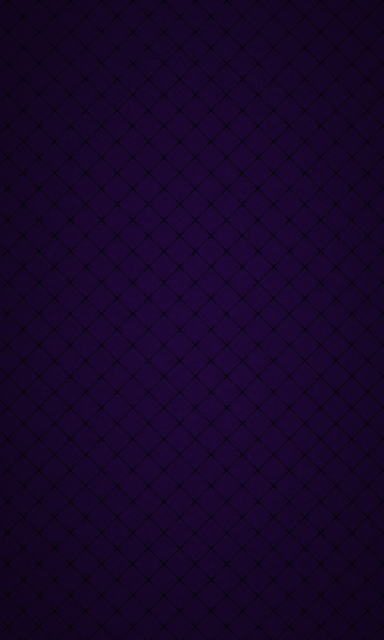
A Shadertoy shader for this pattern:

```glsl
// Dark violet quilted fabric: a diagonal lattice of fine creases under a soft vignette.

const float CELL = 0.0489;                  // crossing spacing, in canvas heights
const vec2 ANCHOR = vec2(0.3053, 0.5586);   // one crossing of the lattice
const vec3 GLOW = vec3(0.124, 0.026, 0.221);
const vec3 SHADE = vec3(0.062, 0.016, 0.108);
const vec3 CREASE = vec3(0.022, 0.012, 0.040);
const vec3 RIM = vec3(0.075, 0.060, 0.065);

float hash(vec2 p) {
    vec3 q = fract(vec3(p.xyx) * 0.1031);
    q += dot(q, q.yzx + 33.33);
    return fract((q.x + q.y) * q.z);
}

float valueNoise(vec2 p) {
    vec2 i = floor(p), f = fract(p);
    f = f * f * (3.0 - 2.0 * f);
    return mix(mix(hash(i), hash(i + vec2(1, 0)), f.x),
               mix(hash(i + vec2(0, 1)), hash(i + vec2(1, 1)), f.x), f.y);
}

// Signed offset to the nearest integer
float toNearest(float x) {
    return fract(x + 0.5) - 0.5;
}

// Antialiased coverage of a thin line
float stroke(float d, float halfWidth, float px) {
    float soft = 0.5 * px;
    float cover = 1.0 - smoothstep(halfWidth - soft, halfWidth + soft, abs(d));
    return cover * min(1.0, 2.0 * halfWidth / px);
}

// One family of creases: x = dark groove, y = lit rim on its lower side
vec2 crease(float across, float along, float lowerSide, float px) {
    float d = toNearest(across) * CELL * 0.7071;
    float nearCross = 1.0 - smoothstep(0.04, 0.36, abs(toNearest(along)));
    float wear = valueNoise(vec2(along * 9.0, floor(across + 0.5) * 7.0 + lowerSide * 31.0));
    float groove = stroke(d, 0.0010, px) * mix(0.40, 0.95, nearCross);
    float rim = stroke(d - lowerSide * 0.0019, 0.0008, px) * mix(0.50, 0.25, nearCross);
    return vec2(groove, rim) * (0.65 + 0.5 * wear);
}

void mainImage(out vec4 fragColor, in vec2 fragCoord) {
    float px = 1.0 / iResolution.y;
    vec2 uv = fragCoord / iResolution.xy;
    vec2 p = fragCoord * px;

    // Elliptical glow
    float radius = length(uv - vec2(0.52, 0.51));
    vec3 color = mix(GLOW, SHADE, smoothstep(0.0, 0.85, radius));

    // Fine cloth grain with faint broader mottling
    float grain = valueNoise(p * 430.0) - 0.5;
    float mottle = valueNoise(p * 90.0) - 0.5;
    color *= 1.0 + 0.20 * grain + 0.05 * mottle;

    // Diagonal creases in both directions
    vec2 q = (p - ANCHOR) / CELL;
    float u = q.x + q.y, v = q.x - q.y;
    vec2 falling = crease(u, v, -1.0, px);
    vec2 rising = crease(v, u, 1.0, px);
    vec2 lines = clamp(max(falling, rising), 0.0, 1.0);

    // Rims and grooves dim with the vignette
    float light = mix(1.25, 0.85, smoothstep(0.0, 0.7, radius));
    color = mix(color, RIM * light, lines.y * 0.6);
    color = mix(color, CREASE * light, lines.x);

    fragColor = vec4(color, 1.0);
}
```
